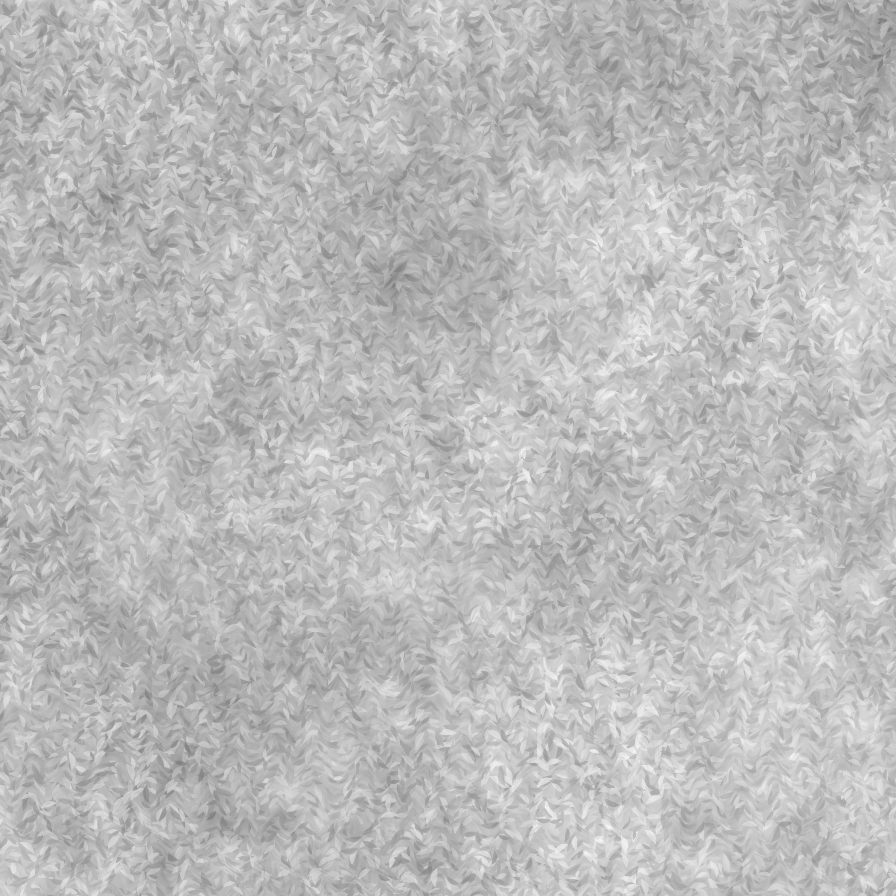
Reproduce this texture procedurally as a Shadertoy shader.

```glsl
// Pale grey felt: small overlapping flakes combed into wavy herringbone columns.
#define BASE_TONE 0.727
#define CLOUD_CONTRAST 0.25
#define PATCH_CONTRAST 0.10
#define FLAKE_CONTRAST 0.265
#define FIBRE_CONTRAST 0.085
#define FLAKE_OPACITY 0.76
#define FLAKE_LENGTH 0.0118
#define FLAKE_WIDTH 0.0042
#define CELL 0.0125
#define COLUMNS 27.0
#define LEAN 1.25
#define LAYERS 3

const float TAU = 6.2831853;

float hash(vec2 p) {
    vec3 q = fract(p.xyx * 0.1031);
    q += dot(q, q.yzx + 33.33);
    return fract((q.x + q.y) * q.z);
}

float noise(vec2 p) {
    vec2 i = floor(p), f = fract(p);
    f = f * f * (3.0 - 2.0 * f);
    return mix(mix(hash(i), hash(i + vec2(1, 0)), f.x),
               mix(hash(i + vec2(0, 1)), hash(i + vec2(1, 1)), f.x), f.y);
}

float clouds(vec2 p) {
    float sum = 0.0, weight = 0.5;
    for (int i = 0; i < 4; i++) {
        sum += weight * (noise(p) - 0.5);
        p = p * 2.03 + 17.3;
        weight *= 0.55;
    }
    return sum;
}

// Phase of the herringbone columns, wandering sideways down the canvas
float columnPhase(vec2 p) {
    float wander = noise(p * vec2(12.0, 20.0) + 40.0) - 0.5;
    return TAU * (p.x * COLUMNS + 1.3 * wander);
}

// Paints the flakes in a fixed order; returns the tone offset from -0.5 to 0.5
float flakes(vec2 p) {
    float tone = 0.0;
    for (int layer = 0; layer < LAYERS; layer++) {
        float seed = float(layer) * 131.0 + 11.0;
        vec2 shift = vec2(0.37, 0.61) * float(layer);
        vec2 home = floor(p / CELL + shift);
        for (int j = -1; j <= 1; j++)
        for (int i = -1; i <= 1; i++) {
            vec2 id = home + vec2(i, j);
            vec2 jitter = vec2(hash(id + seed), hash(id + seed + 31.7));
            vec2 centre = (id + jitter - shift) * CELL;
            float shade = hash(id + seed + 57.1);
            float size = mix(0.55, 1.0, hash(id + seed + 83.9));

            // Lean with the column, then curve the flake like a leaf
            float angle = LEAN * sin(columnPhase(centre)) + 1.1 * (jitter.y - 0.5);
            float c = cos(angle), s = sin(angle);
            vec2 local = mat2(c, -s, s, c) * (p - centre);
            local.y += (shade - 0.5) * 50.0 * local.x * local.x;

            float along = local.x / (FLAKE_LENGTH * size);
            float across = abs(local.y) / (FLAKE_WIDTH * size);
            float cover = 1.0 - smoothstep(0.6, 1.05, across + along * along);
            float rim = 0.5 * cover * (1.0 - cover);
            tone = mix(tone, shade - 0.5 + rim, cover * FLAKE_OPACITY);
        }
    }
    return tone;
}

void mainImage(out vec4 fragColor, in vec2 fragCoord) {
    vec2 p = fragCoord / iResolution.y;

    // Broad shading and mid-sized patches
    float tone = BASE_TONE + CLOUD_CONTRAST * clouds(p * 4.0 + 5.2);
    tone += PATCH_CONTRAST * (noise(p * vec2(34.0, 26.0) + 71.0) - 0.5);

    // Flakes, quieter in some regions
    float strength = mix(0.75, 1.25, noise(p * 6.0 + 23.0));
    tone += FLAKE_CONTRAST * strength * flakes(p);

    // Fine fibres following the zigzag
    float wave = p.y + 0.008 * cos(columnPhase(p));
    tone += FIBRE_CONTRAST * (noise(vec2(p.x * 110.0, wave * 260.0)) - 0.5);

    fragColor = vec4(vec3(clamp(tone, 0.0, 1.0)), 1.0);
}
```
